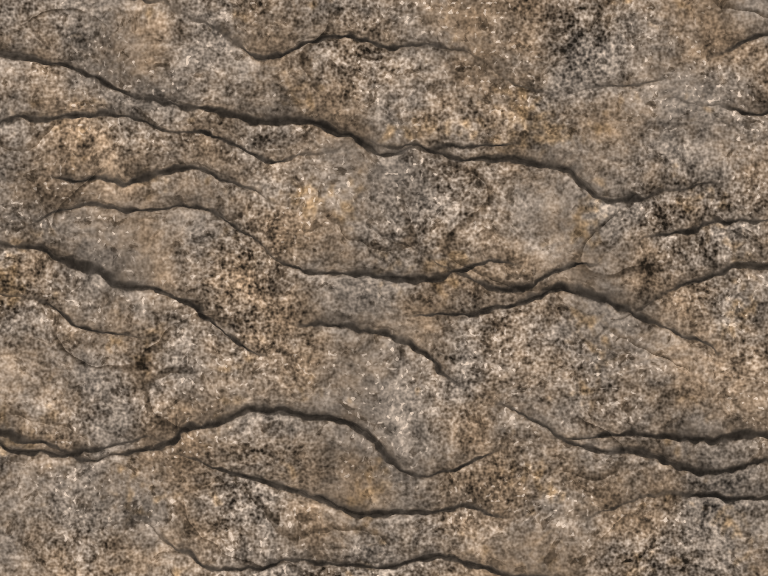
A Shadertoy shader for this texture:

```glsl
// Weathered brown rock face with wavy dark strata seams and mineral grain.
#define SEAMS 10
#define SEAM_WAVE 0.19
#define SEAM_WIDTH 0.0032
#define SEAM_DARK 0.55
#define RIM_LIGHT 0.09
#define PATCH_CONTRAST 0.24
#define GRAIN_CONTRAST 0.36
#define FINE_CONTRAST 0.24
#define BASE_TONE 0.472
#define GREY_TINT vec3(1.105, 1.00, 0.90)
#define BROWN_TINT vec3(1.20, 1.00, 0.80)
#define OCHRE_TINT vec3(1.27, 1.00, 0.68)

// Integer hash of a lattice cell, 0 to 1
float hash(ivec2 cell) {
    uint h = uint(cell.x) * 1597334677u ^ uint(cell.y) * 3812015801u;
    h = (h ^ (h >> 15)) * 2246822519u;
    h = (h ^ (h >> 13)) * 3266489917u;
    return float((h ^ (h >> 16)) >> 8) / 16777216.0;
}

float cornerSlope(ivec2 cell, vec2 offset) {
    float angle = 6.2832 * hash(cell);
    return dot(vec2(cos(angle), sin(angle)), offset);
}

// Gradient noise, about -0.7 to 0.7
float noise(vec2 p) {
    ivec2 c = ivec2(floor(p));
    vec2 f = fract(p);
    vec2 u = f * f * f * (f * (f * 6.0 - 15.0) + 10.0);
    float low = mix(cornerSlope(c, f), cornerSlope(c + ivec2(1, 0), f - vec2(1, 0)), u.x);
    float high = mix(cornerSlope(c + ivec2(0, 1), f - vec2(0, 1)),
                     cornerSlope(c + ivec2(1, 1), f - vec2(1, 1)), u.x);
    return mix(low, high, u.y);
}

float fbm(vec2 p) {
    float sum = 0.0, amp = 0.6;
    for (int i = 0; i < 4; i++) {
        sum += amp * noise(p);
        p = mat2(1.6, 1.2, -1.2, 1.6) * p + 3.7;
        amp *= 0.55;
    }
    return sum;
}

// x: dark core, y: soft shelf above, z: lit rim below, w: thin streaks along the shelf
vec4 strataSeams(vec2 p, float ragged, float pixel) {
    vec4 seams = vec4(0.0);
    for (int i = 0; i < SEAMS; i++) {
        float id = float(i);
        float row = id * 7.37 + 0.4;
        float height = (id + 0.4) / float(SEAMS) + 0.05 - 0.07 * p.x
            + SEAM_WAVE * noise(vec2(p.x * 2.1 + id * 0.6, row))
            + 0.045 * noise(vec2(p.x * 5.5, row + 2.3));
        float d = p.y - height;
        float swell = noise(vec2(p.x * 2.6, row + 4.1));
        float presence = smoothstep(-0.36, 0.0, swell + 0.35 * noise(vec2(p.x * 9.0, row + 1.7)));
        float width = SEAM_WIDTH * max(0.35, 0.8 + 2.0 * swell + 1.6 * ragged);
        // Sharp lower edge, slower fade upwards
        float core = smoothstep(-width - pixel, -width + pixel, d)
            * (1.0 - smoothstep(width * 0.3, width * 2.6 + pixel, d));
        float shelfSize = 0.013 + 0.03 * max(swell + 0.1, 0.0);
        float shelf = exp(-abs(d) / (d > 0.0 ? shelfSize : 0.004));
        float rim = exp(-pow((d + width + 0.007) / 0.006, 2.0));
        float streak = shelf * smoothstep(0.05, 0.35, noise(vec2(p.x * 7.0 + row, d * 130.0)));
        seams = max(seams, presence * vec4(core, shelf, rim, streak));
    }
    return seams;
}

void mainImage(out vec4 fragColor, in vec2 fragCoord) {
    vec2 p = fragCoord / iResolution.y;
    float pixel = 1.0 / iResolution.y;

    // Rough bending of the layers
    vec2 warp = vec2(fbm(p * 5.0 + 11.3), fbm(p * 5.0 + 47.9));
    vec2 q = p + 0.045 * warp + 0.006 * vec2(fbm(p * 36.0), fbm(p * 36.0 + 9.5));
    float ragged = noise(p * 48.0 + 13.9);
    vec4 seams = strataSeams(q, ragged, pixel);

    // Short curved cracks round the lumps
    float lump = noise(q * vec2(4.2, 5.5) + 20.6);
    float crackMask = smoothstep(0.0, 0.25, noise(p * 4.0 + 61.2) + 0.3 * ragged);
    float crack = crackMask * smoothstep(-0.012, 0.0, lump) * (1.0 - smoothstep(0.0, 0.06, lump));

    // Broad patches, clumped mottling stretched along the strata, fine grain
    float broad = fbm(q * vec2(4.5, 7.0) + 5.2);
    float clump = fbm(q * vec2(14.0, 19.0) + 36.8);
    float mottle = fbm(q * vec2(36.0, 44.0) + 8.1);
    float fine = noise(p * 125.0 + 3.3) + 0.8 * noise(p * 205.0 + 17.7);
    float smoothRock = clamp(0.5 * seams.x + 0.4 * seams.y, 0.0, 0.7);
    float roughness = (1.0 - smoothRock) * (1.0 + 0.9 * noise(p * 5.0 + 31.4));
    float tone = BASE_TONE + PATCH_CONTRAST * broad + 0.18 * clump
        + roughness * (GRAIN_CONTRAST * mottle + FINE_CONTRAST * fine);
    tone += 0.08 * lump * crackMask + RIM_LIGHT * seams.z * (0.7 + mottle);

    // Dark pits and bright crystal flecks
    float pits = smoothstep(0.16, 0.36, fbm(q * 34.0 + 71.6));
    float fleckZone = smoothstep(-0.15, 0.25, fbm(p * 6.0 + 83.5));
    float flecks = fleckZone * smoothstep(0.28, 0.5, noise(p * 118.0 + 29.1) + 0.4 * mottle);
    tone *= 1.0 - 0.33 * pits * (1.0 - smoothRock);
    tone += 0.25 * flecks * (1.0 - smoothRock);

    // Seam shading
    tone *= 1.0 - 0.22 * seams.y - 0.22 * seams.w;
    tone *= 1.0 - 0.36 * crack;
    tone *= 1.0 - SEAM_DARK * seams.x * clamp(0.85 + mottle, 0.4, 1.2);
    tone = clamp(tone, 0.12, 0.82);

    // Mineral tints: brown in the darker grain, grey in the lighter, a little ochre
    float brownness = smoothstep(-0.4, 0.4, fbm(p * 5.5 + 41.8) + 0.4 * mottle - 1.3 * (tone - 0.42));
    vec3 tint = mix(GREY_TINT, BROWN_TINT, brownness);
    float ochre = smoothstep(0.16, 0.5, fbm(p * 8.0 + 57.3) + 0.3 * noise(p * 60.0));
    tint = mix(tint, OCHRE_TINT, 0.55 * ochre);
    tint = mix(tint, GREY_TINT, max(smoothRock, 0.8 * flecks));
    fragColor = vec4(clamp(tone * tint, 0.0, 1.0), 1.0);
}
```
